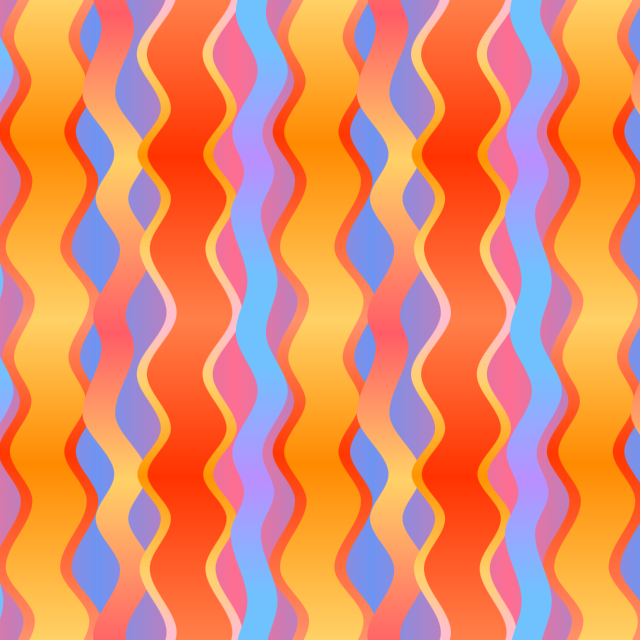
Give the GLSL for this pattern, as a Shadertoy shader.

```glsl
const float TILE = 0.857; // tile width, where tile height is 1

// Smooth path across one tile: passes through x[i] at height at[i], then wraps
float path(float y, float at[6], float x[6]) {
    y = at[0] + fract(y - at[0]);
    float c = x[0];
    for (int i = 0; i < 6; i++) {
        int next = (i + 1) % 6;
        float end = next == 0 ? at[0] + 1.0 : at[next];
        c += (x[next] - x[i]) * smoothstep(at[i], end, y);
    }
    return c;
}

// Horizontal distance to the nearest repeat of a centre line
float lineDistance(float x, float centre) {
    return abs(fract((x - centre) / TILE + 0.5) - 0.5) * TILE;
}

float coverage(float d, float halfWidth) {
    return clamp(0.5 + (halfWidth - d) / max(fwidth(d), 1e-5), 0.0, 1.0);
}

// Ramp 0 -> 1 -> 0 over one tile height, peaking at mid
float ramp(float y, float mid) {
    y = fract(y);
    return min(y / mid, (1.0 - y) / (1.0 - mid));
}

void mainImage(out vec4 fragColor, in vec2 fragCoord) {
    vec2 p = 2.0 * fragCoord / iResolution.y;
    p.y = 2.0 - p.y;

    // Backdrop: blue to pink and back across each tile
    vec3 col = mix(vec3(0.43, 0.58, 0.95), vec3(1.0, 0.43, 0.57),
                   lineDistance(p.x, 0.305) / (0.5 * TILE));

    // Wide orange ribbon with a red rim
    float orange = lineDistance(p.x, path(p.y,
        float[6](0.117, 0.253, 0.411, 0.565, 0.773, 0.940),
        float[6](0.986, 1.040, 0.973, 1.043, 0.960, 1.051)));
    vec3 redRim = mix(vec3(1.0, 0.57, 0.42), vec3(1.0, 0.22, 0.0), ramp(p.y, 0.42));
    vec3 orangeFill = mix(vec3(1.0, 0.82, 0.4), vec3(1.0, 0.54, 0.0), ramp(p.y, 0.45));
    col = mix(col, redRim, coverage(orange, 0.121));
    col = mix(col, orangeFill, coverage(orange, 0.085));

    // Narrow coral ribbon
    float coral = lineDistance(p.x, path(p.y,
        float[6](0.083, 0.292, 0.482, 0.620, 0.781, 0.987),
        float[6](0.368, 0.309, 0.408, 0.350, 0.426, 0.342)));
    vec3 coralFill = mix(vec3(1.0, 0.36, 0.4), vec3(1.0, 0.82, 0.4), ramp(p.y - 0.04, 0.46));
    col = mix(col, coralFill, coverage(coral, 0.051));

    // Wide red ribbon with a pink to amber rim
    float red = lineDistance(p.x, path(p.y,
        float[6](0.169, 0.339, 0.482, 0.620, 0.776, 0.977),
        float[6](0.546, 0.621, 0.548, 0.621, 0.555, 0.639)));
    float t = ramp(p.y, 0.49);
    vec3 amberRim = mix(vec3(1.0, 0.75, 0.81), vec3(1.0, 0.82, 0.42), smoothstep(0.0, 0.45, t));
    amberRim = mix(amberRim, vec3(1.0, 0.58, 0.0), clamp((t - 0.4) / 0.6, 0.0, 1.0));
    col = mix(col, amberRim, coverage(red, 0.1185));
    col = mix(col, mix(vec3(1.0, 0.5, 0.29), vec3(1.0, 0.2, 0.0), t), coverage(red, 0.087));

    // Narrow blue ribbon
    float blue = lineDistance(p.x, path(p.y,
        float[6](0.039, 0.221, 0.417, 0.539, 0.667, 0.880),
        float[6](0.784, 0.852, 0.773, 0.810, 0.768, 0.820)));
    vec3 blueFill = mix(vec3(0.44, 0.76, 1.0), vec3(0.73, 0.56, 1.0),
                        clamp(1.4 * ramp(p.y, 0.5) - 0.4, 0.0, 1.0));
    col = mix(col, blueFill, coverage(blue, 0.047));

    fragColor = vec4(col, 1.0);
}
```
